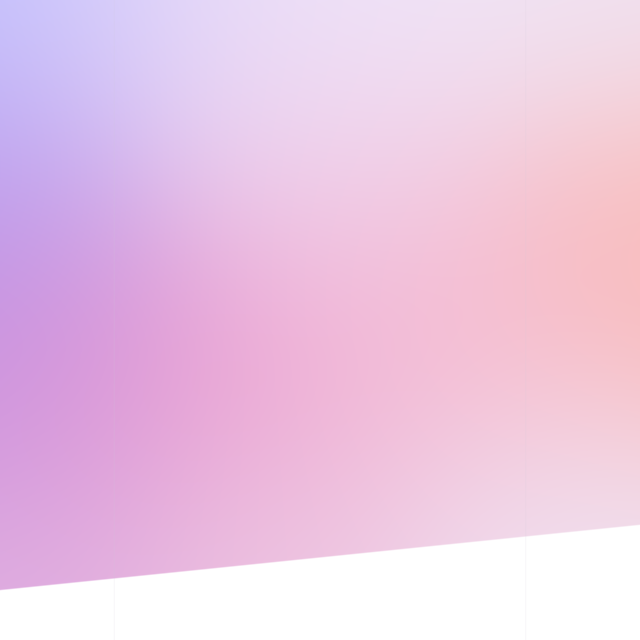
A WebGL 1 fragment shader for this background:

```glsl
precision highp float;
// Soft pastel mesh gradient cut by a slanted white base, with two faint vertical guides.

uniform vec2 u_resolution;

const vec3 PERIWINKLE = vec3(0.75, 0.76, 1.00);
const vec3 VIOLET     = vec3(0.72, 0.60, 0.93);
const vec3 ORCHID     = vec3(0.79, 0.56, 0.87);
const vec3 MAUVE      = vec3(0.88, 0.69, 0.88);
const vec3 MAGENTA    = vec3(0.92, 0.60, 0.81);
const vec3 ROSE       = vec3(0.96, 0.72, 0.82);
const vec3 PEACH      = vec3(0.98, 0.73, 0.71);
const vec3 BLUSH      = vec3(0.93, 0.79, 0.89);
const vec3 LILAC      = vec3(0.90, 0.85, 0.98);
const vec3 MIST       = vec3(0.94, 0.91, 0.98);
const vec3 PEARL      = vec3(0.94, 0.89, 0.95);
const vec3 WHITE      = vec3(1.0);
const vec3 GUIDE      = vec3(0.80, 0.78, 0.84);

// Gaussian colour spot: weighted colour in rgb, weight in a
vec4 glow(vec2 p, vec2 center, float radius, vec3 color) {
  vec2 d = (p - center) / radius;
  return vec4(color, 1.0) * exp(-0.5 * dot(d, d));
}

// Normalised blend of the colour spots
vec3 meshGradient(vec2 p) {
  vec4 sum = vec4(0.0);
  // upper band
  sum += glow(p, vec2(0.00, 1.00), 0.18, PERIWINKLE);
  sum += glow(p, vec2(0.26, 0.98), 0.19, LILAC);
  sum += glow(p, vec2(0.58, 1.00), 0.20, MIST);
  sum += glow(p, vec2(0.96, 1.02), 0.19, PEARL);
  // middle band
  sum += glow(p, vec2(0.00, 0.70), 0.18, VIOLET);
  sum += glow(p, vec2(0.50, 0.74), 0.19, vec3(0.94, 0.82, 0.92));
  sum += glow(p, vec2(0.00, 0.40), 0.18, ORCHID);
  sum += glow(p, vec2(0.29, 0.43), 0.20, MAGENTA);
  sum += glow(p, vec2(0.68, 0.48), 0.20, ROSE);
  sum += glow(p, vec2(1.02, 0.60), 0.20, PEACH);
  // lower band
  sum += glow(p, vec2(0.04, 0.10), 0.18, MAUVE);
  sum += glow(p, vec2(0.42, 0.14), 0.18, BLUSH);
  sum += glow(p, vec2(0.86, 0.18), 0.19, PEARL);
  return sum.rgb / sum.a;
}

// Antialiased coverage of a vertical line
float verticalLine(float x, float position, float width, float pixel) {
  return clamp((0.5 * width + 0.5 * pixel - abs(x - position)) / pixel, 0.0, 1.0)
       * min(width / pixel, 1.0);
}

// Coverage above the slanted edge running from height leftY to rightY
float aboveSlant(vec2 p, float leftY, float rightY, float pixel) {
  float slope = rightY - leftY;
  float dist = (p.y - leftY - slope * p.x) / sqrt(1.0 + slope * slope);
  return smoothstep(-pixel, pixel, dist);
}

void main() {
  vec2 p = gl_FragCoord.xy / u_resolution;
  float pixel = 1.0 / min(u_resolution.x, u_resolution.y);

  vec3 color = mix(WHITE, meshGradient(p), aboveSlant(p, 0.078, 0.180, pixel));

  // guides mirrored about the centre
  float guide = verticalLine(abs(p.x - 0.5), 0.3215, 0.0016, pixel);
  color = mix(color, GUIDE, 0.16 * guide);

  gl_FragColor = vec4(color, 1.0);
}
```
